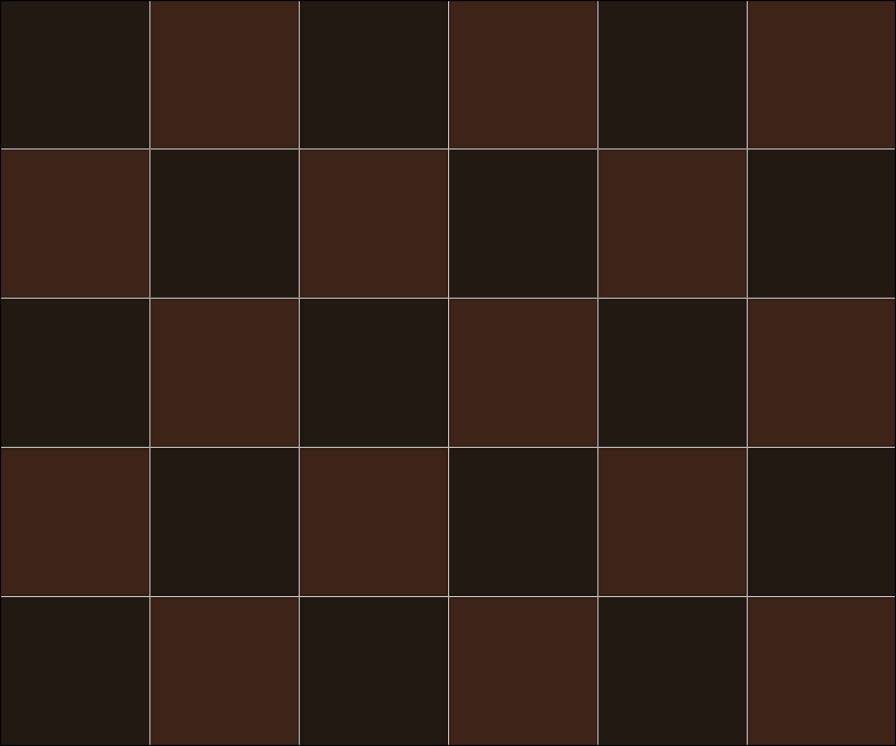
Write a Shadertoy shader that draws this pattern.

```glsl
// A dark checkerboard of six by five tiles, near-black and brown, split by
// hairline pale joints inside a thin black frame. Tiles come from smoothed
// square waves; joints and frame use box-filtered coverage in tile units.

const vec2 GRID = vec2(6.0, 5.0);
const float LINE_WIDTH = 1.0 / 128.0;

// Share of a pixel covered by a strip centred at distance zero
vec2 stripCoverage(vec2 dist, float width, vec2 pixel) {
    vec2 right = min(dist + 0.5 * pixel, vec2(0.5 * width));
    vec2 left = max(dist - 0.5 * pixel, vec2(-0.5 * width));
    return clamp((right - left) / pixel, 0.0, 1.0);
}

// 0 on dark tiles, 1 on brown tiles, smooth across their shared edges
float checker(vec2 tile, vec2 pixel) {
    vec2 wave = 0.5 - abs(mod(tile + 0.5, 2.0) - 1.0);
    vec2 side = clamp(2.0 * wave / pixel, -1.0, 1.0);
    return 0.5 - 0.5 * side.x * side.y;
}

void mainImage(out vec4 fragColor, in vec2 fragCoord) {
    vec2 tile = fragCoord / iResolution.xy * GRID;
    vec2 pixel = GRID / iResolution.xy;

    // Flat tiles
    vec3 color = mix(vec3(0.133, 0.098, 0.073), vec3(0.243, 0.141, 0.094),
                     checker(tile, pixel));

    // Interior joints, set slightly off the tile edges
    vec2 shifted = tile - vec2(0.5, 0.2) * LINE_WIDTH;
    vec2 index = round(shifted);
    vec2 interior = step(0.5, index) * step(index, GRID - 0.5);
    vec2 dist = shifted - index;

    // Faint shadow hugging each joint
    vec2 shadow = interior * stripCoverage(dist, 4.0 * LINE_WIDTH, pixel);
    color *= 1.0 - 0.22 * max(shadow.x, shadow.y);

    vec2 joint = interior * stripCoverage(dist, LINE_WIDTH, pixel);
    color = mix(color, vec3(0.76, 0.75, 0.73), max(joint.x, joint.y));

    // Black frame along the canvas edge
    vec2 edge = min(tile, GRID - tile);
    vec2 frame = stripCoverage(edge - 0.5 * LINE_WIDTH, LINE_WIDTH, pixel);
    color = mix(color, vec3(0.0), max(frame.x, frame.y));

    fragColor = vec4(color, 1.0);
}
```
